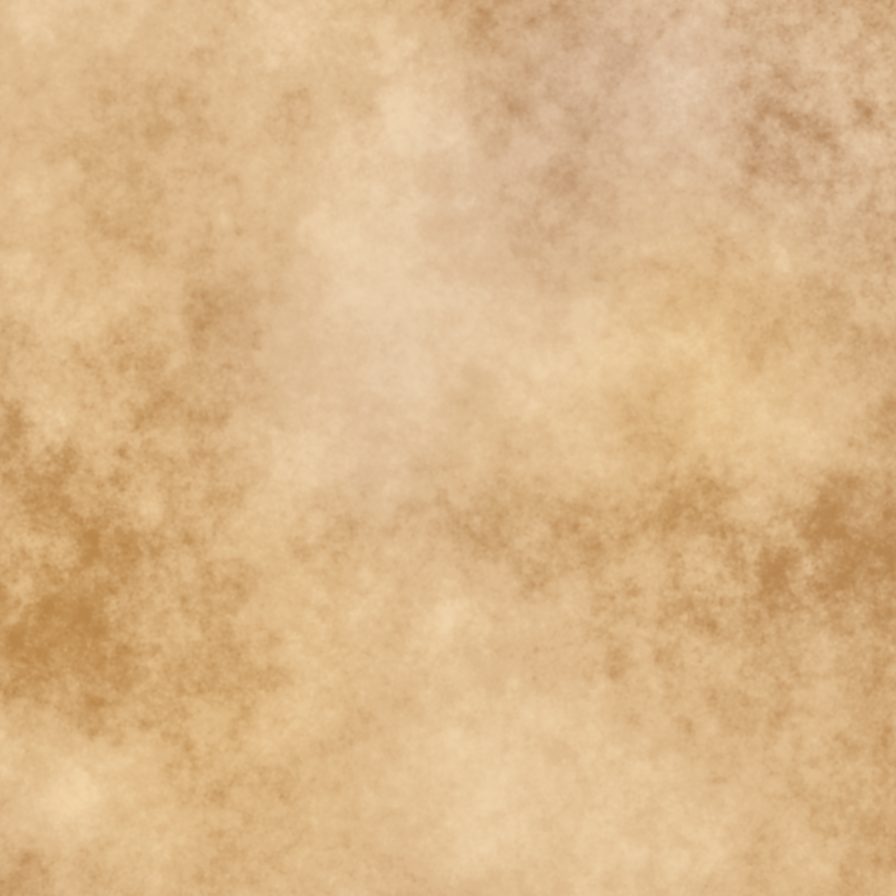
A Shadertoy shader for this texture:

```glsl
vec3 hash3(vec2 cell) {
    vec3 h = fract(cell.xyx * vec3(0.1031, 0.1030, 0.0973));
    h += dot(h, h.yxz + 33.33);
    return fract((h.xxy + h.yzz) * h.zyx);
}

// Cellular noise: soft light and dark spots scattered one per cell
float spots(vec2 p) {
    vec2 cell = floor(p);
    float sum = 0.0;
    for (int y = -1; y <= 1; y++) {
        for (int x = -1; x <= 1; x++) {
            vec2 c = cell + vec2(x, y);
            vec3 h = hash3(c + 71.0);
            vec2 d = p - c - h.xy;
            float falloff = max(0.0, 1.0 - dot(d, d));
            sum += (h.z * 2.0 - 1.0) * falloff * falloff;
        }
    }
    return sum;
}

// Octaves of spots, each turned; the finer ones scaled by roughness
float mottle(vec2 p, float roughness) {
    float sum = 0.0, amplitude = 0.2;
    for (int i = 0; i < 7; i++) {
        sum += amplitude * spots(p) * (i < 2 ? 1.0 : roughness);
        p = mat2(0.8, 0.6, -0.6, 0.8) * p * 2.0 + 17.3;
        amplitude *= 0.85;
    }
    return sum;
}

float stain(vec2 p, vec2 center, vec2 radius) {
    vec2 d = (p - center) / radius;
    return exp(-dot(d, d));
}

void mainImage(out vec4 fragColor, in vec2 fragCoord) {
    vec2 uv = fragCoord / iResolution.y;
    vec2 warped = uv + 0.06 * vec2(spots(uv * 5.0 + 3.0), spots(uv * 5.0 + 29.0));

    // Broad stains and worn, paler areas
    float left = stain(warped, vec2(0.07, 0.38), vec2(0.2, 0.26));
    float right = stain(warped, vec2(0.84, 0.36), vec2(0.25, 0.11));
    float corner = stain(warped, vec2(0.97, 0.92), vec2(0.2, 0.18));
    float pale = stain(warped, vec2(0.53, 0.1), vec2(0.2, 0.15))
               + stain(warped, vec2(0.45, 0.66), vec2(0.25, 0.14));
    float dark = left + right + corner;

    // Grain is rougher inside the stains
    float roughness = 0.85 + 0.45 * dark - 0.25 * pale + 0.15 * spots(uv * 3.0 + 9.0);
    float tone = 0.62 - 0.3 * dark + 0.12 * pale + mottle(uv * 4.0 + 5.0, roughness);
    tone = clamp(tone, -0.1, 1.1);

    // Brown to tan to cream
    vec3 color = mix(vec3(0.72, 0.53, 0.32), vec3(0.855, 0.71, 0.53), smoothstep(-0.1, 0.6, tone));
    color = mix(color, vec3(0.935, 0.825, 0.665), smoothstep(0.4, 1.15, tone));

    // Ashen pink above, golden at the left and right
    float ash = stain(warped, vec2(0.75, 0.87), vec2(0.3, 0.25))
              + 0.5 * stain(warped, vec2(0.44, 0.56), vec2(0.14))
              - 0.6 * left - 0.6 * stain(warped, vec2(0.8, 0.55), vec2(0.22, 0.15))
              + 0.25 * spots(uv * 3.5 + 41.0);
    color += ash * vec3(-0.015, 0.0, 0.05);

    fragColor = vec4(color, 1.0);
}
```
